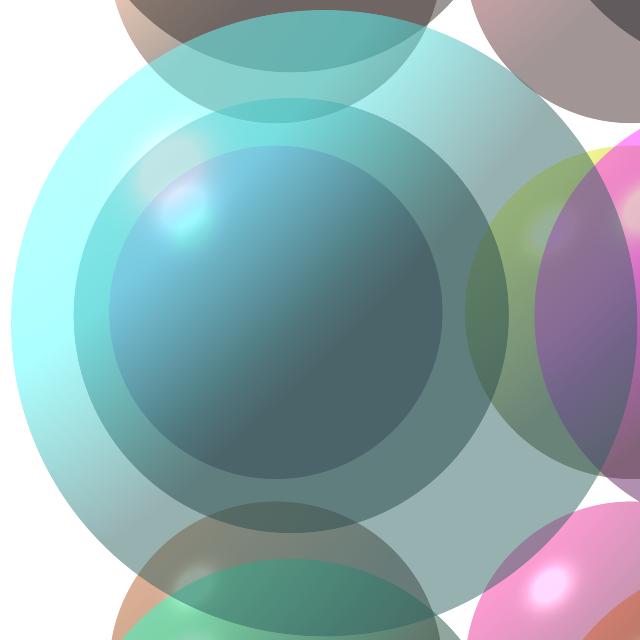
This background is drawn by a Shadertoy shader. Its source:

```glsl
const vec3 LIGHT = vec3(-0.705, 0.705, 0.08);
const float OPACITY = 0.5;
const float AMBIENT = 0.12;

// Pigments by row, bottom to top, two columns each
const vec3 FAR_PIGMENTS[6] = vec3[6](
    vec3(0.62, 0.26, 0.04), vec3(0.90, 0.10, 0.55),
    vec3(1.05, 0.27, 1.15), vec3(0.85, 0.90, 0.00),
    vec3(1.08, 0.69, 0.45), vec3(0.70, 0.24, 0.27));
const vec3 MID_PIGMENTS[6] = vec3[6](
    vec3(0.06, 0.95, 0.65), vec3(0.70, 0.28, 0.05),
    vec3(0.10, 0.50, 0.52), vec3(1.25, 0.05, 1.35),
    vec3(0.40, 0.27, 0.26), vec3(0.08, 0.05, 0.12));
const vec3 FRONT_PIGMENT = vec3(0.33, 1.30, 1.30);

// Diffuse light with a soft, flat-topped highlight
vec3 shadeSphere(vec2 local, vec3 pigment) {
    vec3 normal = vec3(local, sqrt(max(0.0, 1.0 - dot(local, local))));
    vec3 halfway = normalize(LIGHT + vec3(0.0, 0.0, 0.94));
    float diffuse = max(0.0, dot(normal, LIGHT));
    float glint = pow(max(0.0, dot(normal, halfway)), 110.0);
    vec3 lit = AMBIENT + pigment * (0.2 + 0.8 * diffuse);
    return min(lit, 1.0) + 0.5 * min(1.0, 1.8 * glint);
}

// Blend one translucent sphere over the backdrop
vec3 addSphere(vec3 backdrop, vec2 p, vec2 center, float radius,
               vec3 pigment, float pixel) {
    vec2 offset = p - center;
    float edge = length(offset) - radius;
    float coverage = 1.0 - smoothstep(-0.5 * pixel, 0.5 * pixel, edge);
    vec3 color = min(shadeSphere(offset / radius, pigment), 1.0);
    return mix(backdrop, color, OPACITY * coverage);
}

// Evenly spaced spheres sharing one depth
vec3 addLayer(vec3 backdrop, vec2 p, vec2 origin, float pitch,
              float radius, vec3 pigments[6], float pixel) {
    vec3 color = backdrop;
    for (int row = 0; row < 3; row++) {
        for (int col = 0; col < 2; col++) {
            vec2 center = origin + pitch * vec2(float(col), float(row - 1));
            color = addSphere(color, p, center, radius,
                              pigments[row * 2 + col], pixel);
        }
    }
    return color;
}

void mainImage(out vec4 fragColor, in vec2 fragCoord) {
    vec2 p = fragCoord / iResolution.xy;
    float pixel = 1.0 / min(iResolution.x, iResolution.y);

    // Back to front
    vec3 color = vec3(1.0);
    color = addLayer(color, p, vec2(0.431, 0.512), 0.556, 0.2605,
                     FAR_PIGMENTS, pixel);
    color = addLayer(color, p, vec2(0.455, 0.507), 0.720, 0.3400,
                     MID_PIGMENTS, pixel);
    color = addSphere(color, p, vec2(0.5065, 0.495), 0.4893,
                      FRONT_PIGMENT, pixel);

    fragColor = vec4(color, 1.0);
}
```
